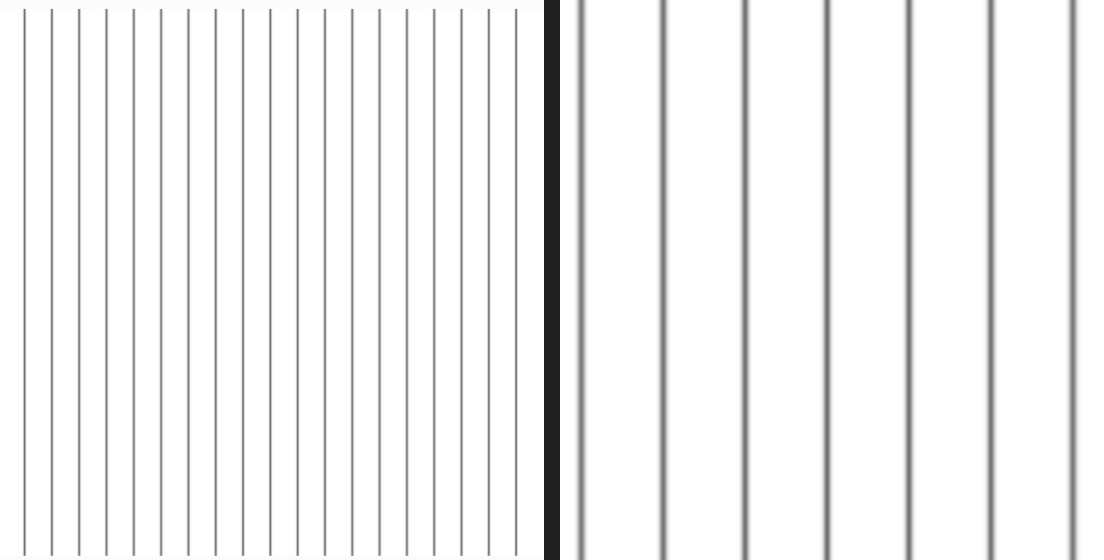
Left: the whole. Right: its middle third, enlarged.
Write a Shadertoy shader that draws this pattern.

```glsl
// Soft profile across one stroke
float softStroke(float offset, float radius) {
    return exp(-0.5 * offset * offset / (radius * radius));
}

// Coverage of the vertical span between two heights
float verticalSpan(float y, float bottom, float top, float blur) {
    return smoothstep(bottom - blur, bottom + blur, y)
         * (1.0 - smoothstep(top - blur, top + blur, y));
}

void mainImage(out vec4 fragColor, in vec2 fragCoord) {
    vec2 uv = fragCoord / iResolution.xy;
    float blur = 0.75 / iResolution.y;

    // Nineteen evenly spaced rules
    float spacing = 0.0502;
    float index = clamp(round((uv.x - 0.0452) / spacing), 0.0, 18.0);
    float offset = uv.x - 0.0452 - index * spacing;

    // Slow swing in weight: darkest at both ends and the middle
    float swing = cos(index * 6.2832 / 9.0);
    float ink = (0.53 + 0.03 * swing) * softStroke(offset, 0.00165 - 0.0001 * swing);

    // White sheet with faint grey margins above and below
    float sheet = verticalSpan(uv.y, 0.0075, 0.984, blur);
    vec3 paper = mix(vec3(0.984), vec3(1.0), sheet);

    fragColor = vec4(paper * (1.0 - ink * sheet), 1.0);
}
```
